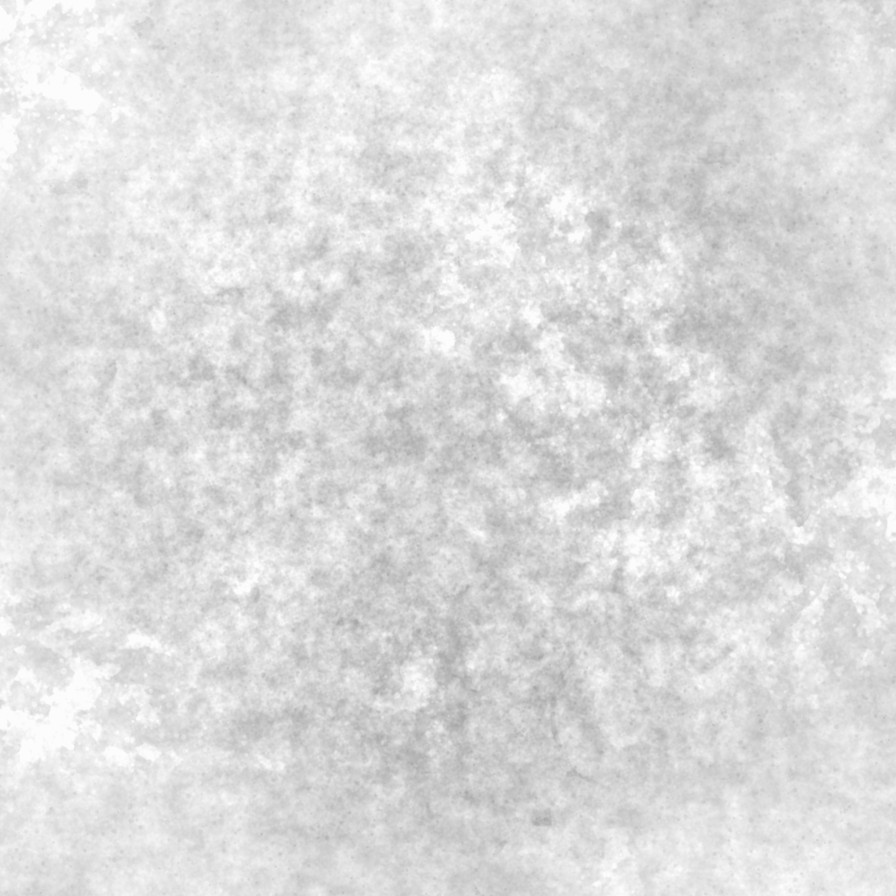
A Shadertoy shader for this texture:

```glsl
// Pale weathered plaster: grey clouds, flaking grain, specks, faint rings and stamped marks.

const float BASE_GREY = 0.851;
const int RING_COUNT = 9;
const int MARK_COUNT = 30;

float hash(vec2 p) {
    vec3 q = fract(p.xyx * vec3(0.1031, 0.1030, 0.0973));
    q += dot(q, q.yzx + 33.33);
    return fract((q.x + q.y) * q.z);
}

vec2 hash2(vec2 p) {
    return vec2(hash(p), hash(p + 57.3));
}

mat2 rotation(float angle) {
    float c = cos(angle), s = sin(angle);
    return mat2(c, s, -s, c);
}

float valueNoise(vec2 p) {
    vec2 cell = floor(p), f = fract(p);
    f = f * f * (3.0 - 2.0 * f);
    float low = mix(hash(cell), hash(cell + vec2(1, 0)), f.x);
    float high = mix(hash(cell + vec2(0, 1)), hash(cell + vec2(1, 1)), f.x);
    return mix(low, high, f.y);
}

// Normalised layered noise, each octave turned to hide the lattice.
float layers(vec2 p, int octaves, float gain) {
    float sum = 0.0, total = 0.0, weight = 1.0;
    for (int i = 0; i < octaves; i++) {
        sum += weight * valueNoise(p);
        total += weight;
        weight *= gain;
        p = rotation(0.65) * p * 2.03 + 17.1;
    }
    return sum / total;
}

// Cellular specks: soft dots of random size in a share of the cells.
float specks(vec2 p, float share) {
    vec2 cell = floor(p);
    float ink = 0.0;
    for (int y = -1; y <= 1; y++)
    for (int x = -1; x <= 1; x++) {
        vec2 id = cell + vec2(x, y);
        float radius = mix(0.25, 0.6, hash(id + 9.7));
        float dist = length(p - id - hash2(id));
        float present = step(hash(id + 31.4), share);
        ink = max(ink, present * (1.0 - smoothstep(radius * 0.4, radius, dist)));
    }
    return ink;
}

float boxDistance(vec2 p, vec2 halfSize) {
    vec2 d = abs(p) - halfSize;
    return length(max(d, 0.0)) + min(max(d.x, d.y), 0.0);
}

// Broken circular stains, light or dark, each with a faintly lit disc.
float rings(vec2 uv, float wear) {
    float tone = 0.0;
    for (int i = 0; i < RING_COUNT; i++) {
        vec2 seed = vec2(float(i) * 3.7 + 2.0, 41.0);
        vec2 p = uv - mix(vec2(0.05), vec2(0.95), hash2(seed));
        float radius = mix(0.03, 0.09, hash(seed + 5.0));
        float width = mix(0.002, 0.012, hash(seed + 8.0));
        float dist = length(p) - radius;
        float band = 1.0 - smoothstep(width * 0.6, width + 0.002, abs(dist));
        float arc = smoothstep(0.3, 0.65, valueNoise(p / radius * 1.3 + seed));
        float shade = hash(seed + 13.0) < 0.5 ? -0.06 : 0.045;
        tone += band * arc * wear * shade;
        tone += 0.012 * (1.0 - smoothstep(-0.006, 0.003, dist));
    }
    return tone;
}

// Small worn rectangles and dashes, mostly level.
float marks(vec2 uv, float wear) {
    float tone = 0.0;
    for (int i = 0; i < MARK_COUNT; i++) {
        vec2 seed = vec2(float(i) * 5.3 + 1.0, 87.0);
        float tilt = hash(seed + 3.0) < 0.75 ? 0.0 : hash(seed + 4.0) * 3.0;
        vec2 p = rotation(tilt) * (uv - hash2(seed));
        vec2 halfSize = mix(vec2(0.006, 0.0015), vec2(0.025, 0.017), hash2(seed + 6.0));
        float ragged = 0.005 * (valueNoise(uv * 130.0 + seed) - 0.5);
        float inside = 1.0 - smoothstep(-0.0015, 0.0015, boxDistance(p, halfSize) + ragged);
        float shade = hash(seed + 11.0) < 0.6 ? -0.06 : 0.06;
        tone += inside * wear * shade;
    }
    return tone;
}

void mainImage(out vec4 fragColor, in vec2 fragCoord) {
    vec2 uv = fragCoord / iResolution.y;
    vec2 centred = fragCoord / iResolution.xy - 0.5;

    // Broad clouds and fine mineral grain
    float clouds = layers(uv * 3.5 + 4.2, 5, 0.55);
    float grain = layers(uv * 45.0, 4, 0.85);
    float streaks = valueNoise(uv * vec2(28.0, 170.0));
    float roughness = mix(1.15, 0.6, smoothstep(0.25, 0.55, length(centred)));
    float grey = BASE_GREY + 0.25 * (clouds - 0.5);
    grey += 0.33 * roughness * (grain - 0.5) + 0.02 * (streaks - 0.5);

    // Bright flaking crust gathered in patches
    float patches = smoothstep(0.46, 0.64, layers(uv * 4.5 + 23.0, 4, 0.5));
    float flakes = smoothstep(0.48, 0.6, layers(uv * 32.0 + 71.0, 4, 0.65));
    grey += 0.085 * patches * flakes;

    // Pale specks and fewer dark pits
    grey += 0.055 * specks(uv * 120.0, 0.16) * mix(0.4, 1.0, patches);
    grey -= 0.045 * specks(uv * 150.0 + 40.0, 0.1) * (1.0 - patches);

    // Worn stains and lighter borders
    float wear = smoothstep(0.32, 0.62, layers(uv * 60.0 + 9.0, 3, 0.7));
    grey += rings(uv, wear) + marks(uv, wear);
    grey += 0.045 * smoothstep(0.3, 0.65, length(centred));

    fragColor = vec4(vec3(clamp(grey, 0.66, 0.99)), 1.0);
}
```
